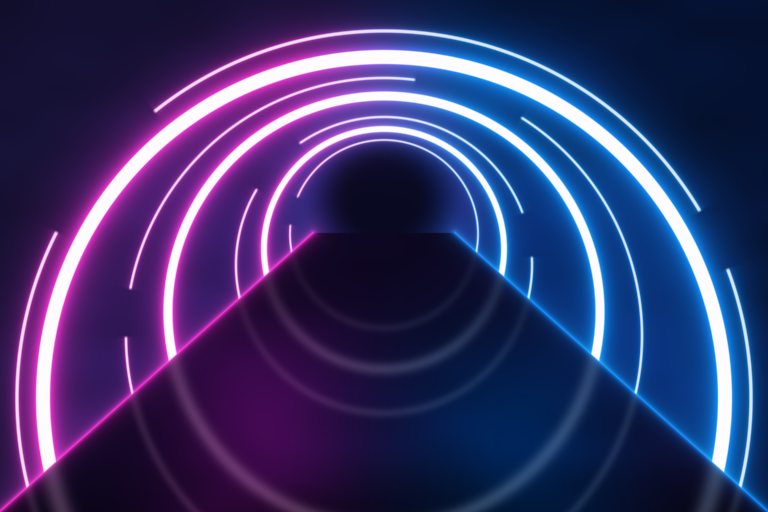
This background is drawn by a Shadertoy shader. Its source:

```glsl
const vec3 PINK = vec3(0.96, 0.14, 0.76);
const vec3 BLUE = vec3(0.04, 0.50, 1.00);
const vec3 WALL_LEFT = vec3(0.15, 0.09, 0.34);
const vec3 WALL_RIGHT = vec3(0.03, 0.15, 0.40);
const vec3 NIGHT_LEFT = vec3(0.075, 0.065, 0.20);
const vec3 NIGHT_RIGHT = vec3(0.02, 0.07, 0.20);
const vec3 FLOOR_DARK = vec3(0.05, 0.025, 0.13);
const vec3 FLOOR_PINK = vec3(0.24, 0.03, 0.29);
const vec3 FLOOR_BLUE = vec3(0.00, 0.13, 0.32);
const vec3 HALO = vec3(0.17, 0.18, 0.52);
const vec3 HOLE = vec3(0.035, 0.035, 0.13);
const vec2 HOLE_CENTER = vec2(0.0, 0.61);
const float FLOOR_TOP = 0.545;
const float FLOOR_HALF = 0.1387;
const float FLOOR_SLOPE = 1.124;
const float HAZE_AMOUNT = 0.5;
const int RING_COUNT = 7;
const int THICK_COUNT = 3;

// Centre height, radius, half width; thick rings first
const vec3 RINGS[RING_COUNT] = vec3[](
    vec3(0.2227, 0.6660, 0.0137), vec3(0.3906, 0.4219, 0.0088),
    vec3(0.5137, 0.2344, 0.0058), vec3(0.2227, 0.7168, 0.0032),
    vec3(0.3438, 0.5039, 0.0024), vec3(0.4824, 0.2891, 0.0022),
    vec3(0.5430, 0.1836, 0.0017));

// Left and right gap of each thin ring, as angles from the top
const vec4 GAPS[RING_COUNT - THICK_COUNT] = vec4[](
    vec4(-1.099, -0.678, 1.039, 1.209), vec4(-1.571, -1.391, 0.124, 0.558),
    vec4(-1.026, -0.612, 1.219, 1.510), vec4(-1.464, -1.179, 8.0, 9.0));

float hash(vec2 p) {
    return fract(sin(dot(p, vec2(127.1, 311.7))) * 43758.5453);
}

float noise(vec2 p) {
    vec2 i = floor(p), f = fract(p);
    f = f * f * (3.0 - 2.0 * f);
    return mix(mix(hash(i), hash(i + vec2(1, 0)), f.x),
               mix(hash(i + vec2(0, 1)), hash(i + vec2(1, 1)), f.x), f.y);
}

float haze(vec2 p) {
    return 0.65 * noise(p * vec2(3.5, 7.0)) + 0.35 * noise(p * vec2(8.0, 17.0) + 5.0);
}

vec3 screenBlend(vec3 base, vec3 light) {
    return 1.0 - (1.0 - base) * (1.0 - clamp(light, 0.0, 1.0));
}

float segmentDistance(vec2 p, vec2 a, vec2 b) {
    vec2 pa = p - a, ba = b - a;
    return length(pa - ba * clamp(dot(pa, ba) / dot(ba, ba), 0.0, 1.0));
}

// Signed distance to an angular gap, as arc length, negative inside
float gapDistance(float angle, vec2 gap, float radius) {
    return radius * max(gap.x - angle, angle - gap.y);
}

void mainImage(out vec4 fragColor, in vec2 fragCoord) {
    vec2 p = vec2(fragCoord.x - 0.5 * iResolution.x, fragCoord.y) / iResolution.y;
    float aa = 1.0 / iResolution.y;
    float side = smoothstep(-0.22, 0.20, p.x);
    vec3 neon = mix(PINK, BLUE, side);

    // Night outside, hazy tunnel wall inside
    float outer = length(p - vec2(0.0, RINGS[0].x)) - RINGS[0].y;
    float inside = 1.0 - smoothstep(-0.10, 0.16, outer);
    vec3 wall = mix(mix(NIGHT_LEFT, NIGHT_RIGHT, side), mix(WALL_LEFT, WALL_RIGHT, side), inside);
    wall *= 1.0 + HAZE_AMOUNT * (haze(p) - 0.5);

    // Dark far end with a violet halo
    float far = length((p - HOLE_CENTER) * vec2(0.95, 1.0));
    wall = mix(wall, HALO, 0.65 * exp(-pow((far - 0.15) / 0.06, 2.0)));
    wall = mix(wall, HOLE, 1.0 - smoothstep(0.06, 0.155, far));

    // Floor tint, darker toward the middle and the far end
    float depth = smoothstep(FLOOR_TOP, 0.15, p.y);
    vec3 ground = FLOOR_DARK;
    ground = mix(ground, FLOOR_PINK, depth * exp(-pow((p.x + 0.24) / 0.20, 2.0)));
    ground = mix(ground, FLOOR_BLUE, depth * exp(-pow((p.x - 0.26) / 0.24, 2.0)));
    ground *= mix(0.65, 1.0, smoothstep(-0.05, 0.15, p.y));
    ground *= 1.0 + HAZE_AMOUNT * (haze(p + 3.0) - 0.5);

    // Neon rings on the wall and their soft reflections
    float cores = 0.0;
    for (int i = 0; i < RING_COUNT; i++) {
        vec3 ring = RINGS[i];
        vec2 q = p - vec2(0.0, ring.x);
        float d = abs(length(q) - ring.y) - ring.z;
        float lit = 1.0;
        bool thick = i < THICK_COUNT;
        if (!thick) {
            float angle = atan(q.x, q.y);
            vec4 gap = GAPS[i - THICK_COUNT];
            float edge = min(gapDistance(angle, gap.xy, ring.y), gapDistance(angle, gap.zw, ring.y));
            lit = smoothstep(-0.002, 0.006, edge);
        }
        float away = max(d, 0.0) / ring.z;
        float glow = 0.65 * exp(-away) + 0.32 * exp(-away / 4.0);
        wall = screenBlend(wall, neon * glow * lit * (thick ? 1.0 : 0.6));
        cores = max(cores, lit * (1.0 - smoothstep(-aa, aa, d)) * (thick ? 1.0 : 0.85));
        float blur = (d + ring.z) / (ring.z + 0.007);
        float mirror = exp(-blur * blur) * (thick ? 0.27 : 0.13);
        ground = mix(ground, mix(neon, vec3(0.9), 0.7), mirror * mix(0.35, 1.0, depth));
    }
    wall = mix(wall, vec3(1.0, 0.99, 1.0), cores);

    // Floor shape with glowing sides
    float halfWidth = FLOOR_HALF + FLOOR_SLOPE * (FLOOR_TOP - p.y);
    float slant = (abs(p.x) - halfWidth) / length(vec2(1.0, FLOOR_SLOPE));
    float floorDistance = max(slant, p.y - FLOOR_TOP);
    vec3 color = mix(wall, ground, 1.0 - smoothstep(-aa, aa, floorDistance));
    vec2 corner = vec2(FLOOR_HALF, FLOOR_TOP);
    vec2 foot = vec2(FLOOR_HALF + FLOOR_SLOPE * FLOOR_TOP, 0.0);
    float rim = segmentDistance(vec2(abs(p.x), p.y), corner, foot);
    float rimGlow = 0.75 * exp(-rim / 0.004) + 0.30 * exp(-rim / 0.018);
    color = screenBlend(color, mix(PINK, BLUE, step(0.0, p.x)) * rimGlow);

    fragColor = vec4(color, 1.0);
}
```
